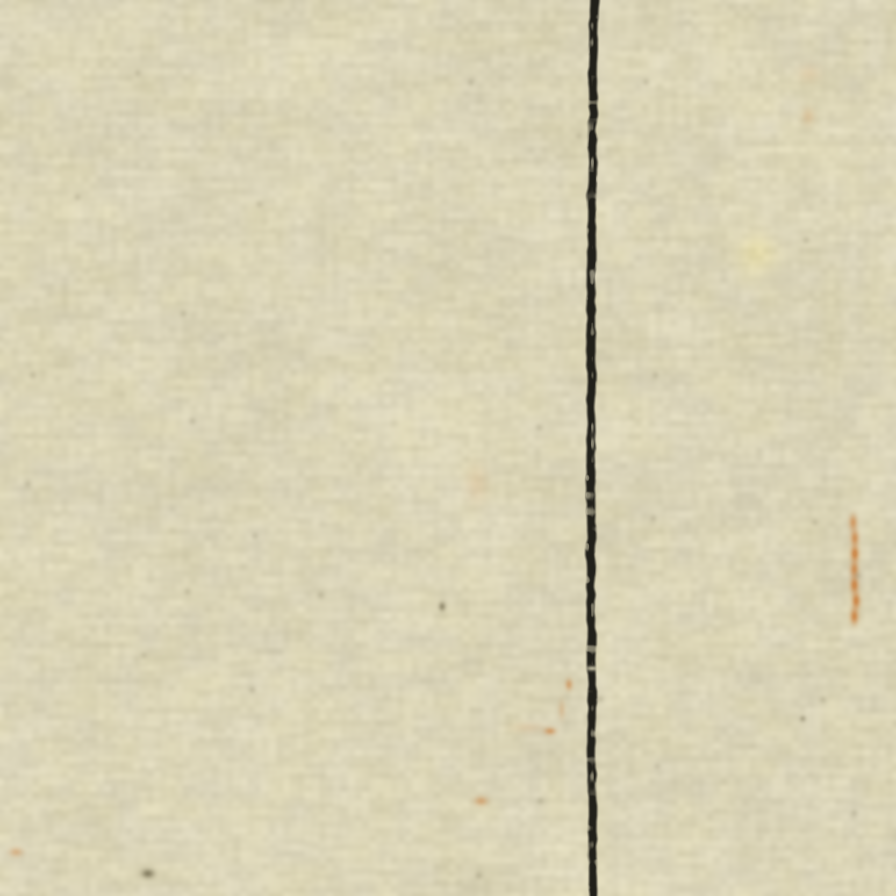
Write a WebGL 1 fragment shader that draws this texture.

```glsl
precision highp float;
// Aged cream paper with a worn vertical ink rule and a few rusty flecks.
// Layered value noise gives the mottling and woven fibres; the rule is a
// bent distance field with noisy edges and breaks; flecks are soft ellipses.

#define PAPER vec3(0.858, 0.833, 0.716)
#define INK vec3(0.13, 0.125, 0.10)
#define RUST vec3(0.80, 0.52, 0.27)
#define SOOT vec3(0.46, 0.43, 0.32)
#define RULE_X 0.6595
#define RULE_HALF_WIDTH 0.0047
#define MOTTLE 0.050
#define FIBRE 0.035
#define GRAIN 0.038

uniform vec2 u_resolution;

float hash(vec2 p) {
  vec3 q = fract(vec3(p.xyx) * 0.1031);
  q += dot(q, q.yzx + 33.33);
  return fract((q.x + q.y) * q.z);
}

float noise(vec2 p) {
  vec2 cell = floor(p);
  vec2 f = fract(p);
  f = f * f * (3.0 - 2.0 * f);
  float low = mix(hash(cell), hash(cell + vec2(1.0, 0.0)), f.x);
  float high = mix(hash(cell + vec2(0.0, 1.0)), hash(cell + 1.0), f.x);
  return mix(low, high, f.y);
}

float cloud(vec2 p) {
  float sum = 0.0;
  float weight = 0.5;
  for (int i = 0; i < 4; i++) {
    sum += weight * noise(p);
    p = p * 2.07 + 17.3;
    weight *= 0.55;
  }
  return sum;
}

// Soft elliptical mark: 1 at its centre, fading to 0
float fleck(vec2 p, vec2 centre, vec2 radius) {
  vec2 d = (p - centre) / radius;
  return exp(-dot(d, d));
}

vec3 paper(vec2 p) {
  float tone = MOTTLE * (cloud(p * 13.0 + 5.0) - 0.5);
  float weft = noise(p * vec2(30.0, 150.0) + 41.0) - 0.5;
  float warp = noise(p * vec2(150.0, 24.0) + 83.0) - 0.5;
  tone += FIBRE * (weft + 0.4 * warp);
  tone += GRAIN * (noise(p * 125.0 + 9.0) - 0.5);
  // Yellow and grey stains vary mostly in the blue channel
  float stain = noise(p * 42.0 + 61.0) - 0.5;
  return PAPER + tone + stain * vec3(0.004, 0.002, -0.026);
}

float rule(vec2 p) {
  float bend = p.y - 0.46;
  float axis = RULE_X + 0.012 * bend * bend;
  axis += 0.0016 * (noise(vec2(p.y * 55.0, 3.0)) - 0.5);
  float ragged = 0.0018 * (noise(vec2(p.y * 110.0, sign(p.x - axis) * 4.0 + 9.0)) - 0.5);
  float d = abs(p.x - axis) - RULE_HALF_WIDTH - ragged;
  return 1.0 - smoothstep(-0.0022, 0.0022, d);
}

// Pale pinholes where the ink has worn through
float wear(vec2 p) {
  float gaps = smoothstep(0.62, 0.95, noise(vec2(p.x * 180.0, p.y * 105.0) + 29.0));
  return max(0.55 * gaps, 0.75 * fleck(p, vec2(0.661, 0.254), vec2(0.008, 0.003)));
}

float rustMarks(vec2 p) {
  // Broken upright dash near the right edge
  float dash = 0.0;
  for (int i = 0; i < 7; i++) {
    float k = float(i);
    vec2 c = vec2(0.953 + 0.007 * (hash(vec2(k, 7.0)) - 0.5), 0.312 + 0.0175 * k);
    dash += (0.45 + 0.5 * hash(vec2(k, 2.0))) * fleck(p, c, vec2(0.0045, 0.008));
  }
  // Trail falling to the left of the rule
  float trail = 0.55 * fleck(p, vec2(0.635, 0.236), vec2(0.004, 0.006));
  trail += 0.6 * fleck(p, vec2(0.614, 0.184), vec2(0.006, 0.004));
  trail += 0.5 * fleck(p, vec2(0.537, 0.106), vec2(0.007, 0.005));
  trail += 0.15 * fleck(p, vec2(0.590, 0.188), vec2(0.018, 0.006));
  trail += 0.25 * fleck(p, vec2(0.627, 0.208), vec2(0.004, 0.010));
  // Faint spots
  float faint = 0.22 * fleck(p, vec2(0.902, 0.870), vec2(0.007, 0.009));
  faint += 0.14 * fleck(p, vec2(0.903, 0.918), vec2(0.012, 0.010));
  faint += 0.16 * fleck(p, vec2(0.532, 0.460), vec2(0.012, 0.020));
  faint += 0.40 * fleck(p, vec2(0.018, 0.049), vec2(0.007, 0.005));
  return min(dash + trail + faint, 0.9);
}

float sootSpecks(vec2 p) {
  float s = 0.75 * fleck(p, vec2(0.165, 0.025), vec2(0.007, 0.005));
  s += 0.60 * fleck(p, vec2(0.4935, 0.323), vec2(0.004, 0.005));
  s += 0.40 * fleck(p, vec2(0.896, 0.198), vec2(0.004, 0.004));
  // Sparse pale dust, one candidate per cell
  vec2 cell = floor(p * 16.0);
  vec2 spot = 0.25 + 0.5 * vec2(hash(cell + 3.0), hash(cell + 71.0));
  float present = step(0.88, hash(cell + 19.0));
  return s + 0.18 * present * fleck(fract(p * 16.0), spot, vec2(0.07));
}

void main() {
  vec2 p = gl_FragCoord.xy / u_resolution;
  vec3 color = paper(p);
  color += vec3(0.03, 0.02, -0.045) * fleck(p, vec2(0.846, 0.720), vec2(0.020, 0.024));
  color = mix(color, RUST, rustMarks(p));
  color = mix(color, SOOT, min(sootSpecks(p), 1.0));
  color = mix(color, INK, rule(p) * (1.0 - wear(p)));
  gl_FragColor = vec4(color, 1.0);
}
```
